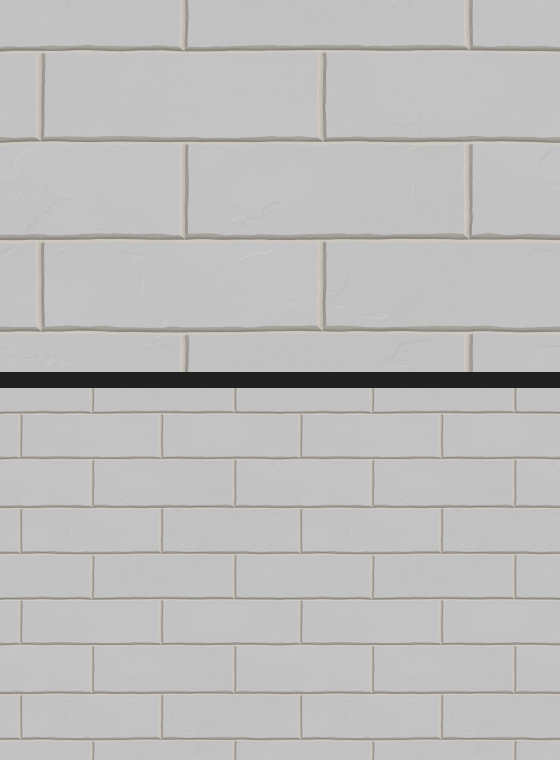
Top: one tile. Bottom: repeated 2 by 2.
Write a Shadertoy shader that draws this pattern.

```glsl
// Painted pale grey brick wall in running bond, with bevelled edges and faint hairline cracks.

#define BRICKS vec2(2.0, 4.0)             // repeats across and down
#define ASPECT 1.5                        // width over height of the tile
#define BEVEL_BOTTOM 0.0135
#define BEVEL_TOP 0.0075
#define BEVEL_LEFT 0.0085
#define BEVEL_RIGHT 0.0150
#define FACE vec3(0.762, 0.761, 0.764)
#define LIGHT vec3(0.81, 0.785, 0.75)
#define STRIP vec3(0.745, 0.725, 0.69)
#define SHADE vec3(0.645, 0.63, 0.605)
#define DEEP vec3(0.535, 0.52, 0.49)
#define CRACK_DEPTH 0.045

float hash(vec2 p) {
    vec3 q = fract(vec3(p.xyx) * 0.1031);
    q += dot(q, q.yzx + 33.33);
    return fract((q.x + q.y) * q.z);
}

// Value noise over the unit tile; wraps after freq cells.
float noise(vec2 uv, vec2 freq, float seed) {
    vec2 p = uv * freq, i = floor(p), f = fract(p);
    f = f * f * (3.0 - 2.0 * f);
    vec2 a = mod(i, freq) + seed, b = mod(i + 1.0, freq) + seed;
    return mix(mix(hash(a), hash(vec2(b.x, a.y)), f.x),
               mix(hash(vec2(a.x, b.y)), hash(b), f.x), f.y);
}

float fbm(vec2 uv, vec2 freq, float seed) {
    float sum = 0.0, gain = 0.533;
    for (int i = 0; i < 4; i++) {
        sum += gain * noise(uv, freq, seed);
        freq *= 2.0;
        gain *= 0.5;
        seed += 17.0;
    }
    return sum;
}

// Soft band covering lo..hi.
float band(float x, float lo, float hi, float soft) {
    return smoothstep(lo - soft, lo + soft, x) * (1.0 - smoothstep(hi - soft, hi + soft, x));
}

// Signed distance to the nearest joint, in cell units.
float jointOffset(float x) {
    return fract(x + 0.5) - 0.5;
}

// Raised paint edge along a noise contour.
float paintEdge(vec2 uv) {
    return smoothstep(0.485, 0.515, fbm(uv, vec2(9.0, 8.0), 61.0));
}

// Uneven height of the horizontal joints, in rows.
float rowShift(float row) {
    const vec4 shift = vec4(-0.008, -0.027, 0.020, 0.0125);
    return shift[int(mod(row, 4.0))];
}

void mainImage(out vec4 fragColor, in vec2 fragCoord) {
    vec2 uv = fragCoord / iResolution.xy;
    float soft = max(0.7 / iResolution.y, 0.0011);

    // Hand-laid waviness
    vec2 wave = vec2(fbm(uv, vec2(10.0, 16.0), 3.0), fbm(uv, vec2(14.0, 10.0), 29.0)) - 0.5;
    vec2 w = uv + wave * vec2(0.004, 0.007);

    // Rows, counted downwards
    float v = (1.0 - w.y) * BRICKS.y - 0.554;
    v -= mix(rowShift(floor(v)), rowShift(floor(v) + 1.0), fract(v));
    float row = mod(floor(v), BRICKS.y), odd = mod(row, 2.0);

    // Columns, with joints nudged alternately left and right
    float u = w.x * BRICKS.x - mix(0.151, 0.669, odd);
    float nudge = mix(0.003, 0.008, odd) * (2.0 * mod(floor(u), 2.0) - 1.0);
    u -= nudge * (2.0 * fract(u) - 1.0) * -1.0;
    float column = mod(floor(u), BRICKS.x);

    // Distances from joints: positive to the right and below
    float dx = jointOffset(u) * ASPECT / BRICKS.x;
    float dy = jointOffset(v) / BRICKS.y;

    // Brick face: tint per brick, broad stains, fine grain
    float tint = hash(vec2(column, row) + 7.0) - 0.5;
    float stain = fbm(uv, vec2(4.0, 5.0), 43.0) - 0.5;
    float grain = noise(uv, vec2(300.0, 200.0), 11.0) - 0.5;
    vec3 col = FACE + tint * vec3(0.006, 0.005, 0.009) + stain * vec3(0.020, 0.014, 0.030);

    // Hairline cracks in scattered patches
    float patchy = smoothstep(0.56, 0.74, noise(uv, vec2(11.0, 9.0), 83.0));
    float relief = paintEdge(uv) - paintEdge(uv + vec2(-0.0013, 0.0020));
    col += CRACK_DEPTH * patchy * relief;

    // Vertical joint: lit right bevel, then shaded left bevel
    float wear = fbm(uv, vec2(32.0, 24.0), 97.0);
    float left = BEVEL_LEFT * (0.65 + 0.7 * wear);
    vec3 strip = mix(STRIP, LIGHT, smoothstep(0.2, 0.8, -dx / BEVEL_RIGHT));
    col = mix(col, strip, 0.9 * band(dx, -BEVEL_RIGHT, left, soft));
    col = mix(col, mix(DEEP, SHADE, wear), 0.9 * band(dx, 0.0, left, soft));

    // Horizontal joint: shaded bottom bevel mitred at the right, lit top bevel below
    float bottom = BEVEL_BOTTOM * (0.72 + 0.56 * wear);
    float top = BEVEL_TOP * (0.7 + 0.6 * noise(uv, vec2(40.0, 24.0), 131.0));
    float depth = clamp(-dy / bottom, 0.0, 1.0);
    float mitre = dx < 0.0 ? smoothstep(-0.15, 0.15, -dx / BEVEL_RIGHT - depth) : smoothstep(0.0, soft, dx);
    vec3 shade = mix(DEEP, SHADE, smoothstep(0.1, 0.75, depth + 0.5 * (wear - 0.5)));
    col = mix(col, LIGHT, 0.9 * band(dy, 0.0, top, soft * 1.4));
    col = mix(col, shade, mitre * band(dy, -bottom, 0.0, soft));

    col += 0.012 * grain;
    fragColor = vec4(col, 1.0);
}
```
